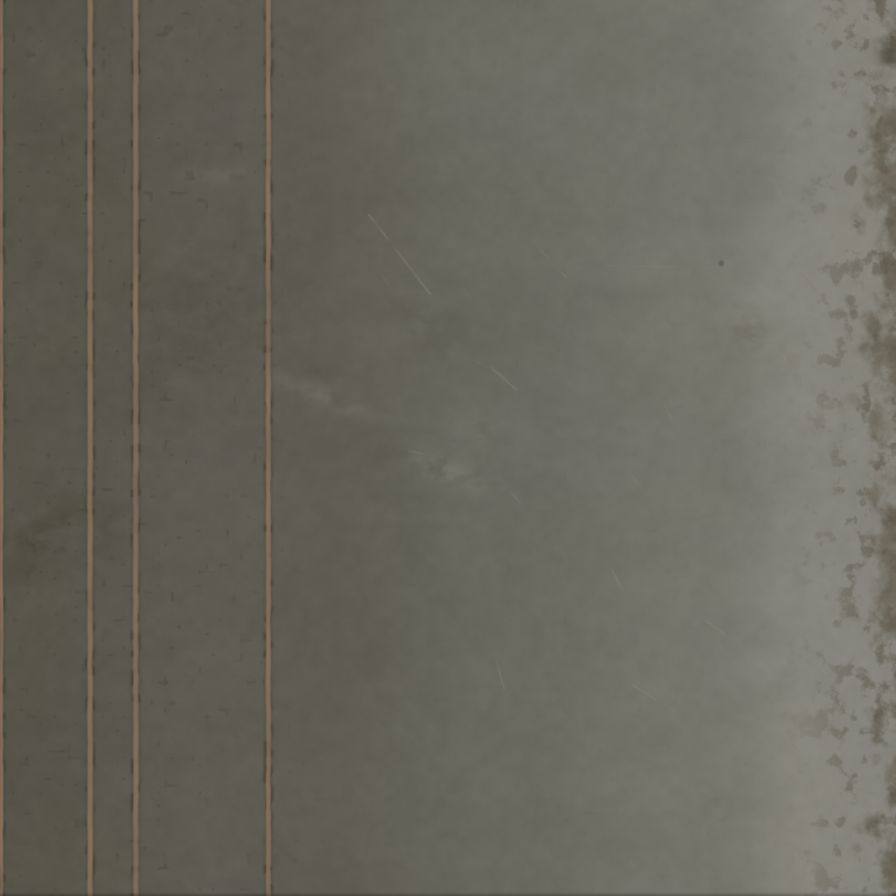
Give the GLSL for this texture, as a three.js fragment shader.

```glsl
// A worn grey-olive metal sheet, darker at left and pale toward the right,
// with thin copper seams and a flecked rusty right edge. Built from layered
// value noise, soft elliptical stains and distance-based scratches.
varying vec2 vUv;

const vec3 COPPER = vec3(0.55, 0.445, 0.355);
const vec3 SOOT = vec3(0.23, 0.21, 0.17);
const vec3 RUST = vec3(0.39, 0.365, 0.31);
const vec3 PALE = vec3(0.56, 0.56, 0.52);
const vec3 OCHRE = vec3(0.51, 0.46, 0.33);

float hash(vec2 p) {
  vec3 q = fract(vec3(p.xyx) * 0.1031);
  q += dot(q, q.yzx + 33.33);
  return fract((q.x + q.y) * q.z);
}

float noise(vec2 p) {
  vec2 i = floor(p), f = fract(p);
  f = f * f * (3.0 - 2.0 * f);
  float low = mix(hash(i), hash(i + vec2(1.0, 0.0)), f.x);
  float high = mix(hash(i + vec2(0.0, 1.0)), hash(i + 1.0), f.x);
  return mix(low, high, f.y);
}

float fbm(vec2 p) {
  float sum = 0.0, gain = 0.5;
  for (int i = 0; i < 5; i++) {
    sum += gain * noise(p);
    p = mat2(0.8, 0.6, -0.6, 0.8) * p * 2.03 + 17.3;
    gain *= 0.5;
  }
  return sum / 0.97;
}

// Soft ellipse broken up by cloudy noise
float stain(vec2 p, vec2 center, vec2 size, float tilt) {
  vec2 d = p - center;
  d.y -= tilt * d.x;
  d /= size;
  return exp(-dot(d, d)) * smoothstep(0.25, 0.7, fbm(p * vec2(45.0, 65.0)));
}

float scratch(vec2 p, vec2 a, vec2 b, float width) {
  vec2 ab = b - a, ap = p - a;
  float t = clamp(dot(ap, ab) / dot(ab, ab), 0.0, 1.0);
  float worn = smoothstep(0.1, 0.7, noise(p * 60.0 + a * 90.0));
  return worn * (1.0 - smoothstep(0.0, width, length(ap - ab * t)));
}

// Brushed metal: a stepped horizontal ramp
vec3 sheet(float x) {
  vec3 c = mix(vec3(0.342, 0.332, 0.292), vec3(0.366, 0.358, 0.322), smoothstep(0.0, 0.3, x));
  c = mix(c, vec3(0.412, 0.410, 0.375), smoothstep(0.32, 0.56, x));
  c = mix(c, vec3(0.458, 0.455, 0.420), smoothstep(0.54, 0.79, x));
  return mix(c, vec3(0.525, 0.520, 0.486), smoothstep(0.79, 0.92, x));
}

// Thin copper line with a dark, pitted border
vec3 seam(vec3 c, vec2 p, float x, float width) {
  float wobble = (noise(vec2(p.y * 70.0, x * 40.0)) - 0.5) * 0.0007;
  float d = abs(p.x - x - wobble);
  float pits = smoothstep(0.55, 0.85, noise(p * vec2(150.0, 100.0)));
  float border = 1.0 - smoothstep(width, width + 0.005, d);
  c = mix(c, SOOT, border * (0.15 + 0.45 * pits));
  float core = 1.0 - smoothstep(width * 0.3, width * 1.4, d);
  float wear = 0.65 + 0.3 * noise(vec2(p.y * 18.0, x * 70.0));
  return mix(c, COPPER, core * wear);
}

void main() {
  vec2 p = vUv;
  float cloud = fbm(p * vec2(5.0, 6.0) + 4.0) - 0.5;
  float streak = fbm(p * vec2(7.0, 24.0) + 9.0) - 0.5;
  float mottle = fbm(p * 26.0 + 13.0) - 0.5;
  float grain = fbm(p * 85.0) - 0.5;

  // Base tone with faint clouding and fine grain
  vec3 c = sheet(p.x + cloud * 0.05 + streak * 0.04);
  c += cloud * 0.016 + streak * 0.012 + mottle * 0.016 + grain * 0.028;
  c += vec3(0.006, 0.002, -0.006) * (fbm(p * 8.0 + 31.0) - 0.5);
  vec2 sheen = (p - vec2(0.53, 0.93)) * 6.0;
  c += 0.012 * exp(-dot(sheen, sheen));

  // Dark stains, then pale scuffs
  float dark = stain(p, vec2(0.06, 0.40), vec2(0.06, 0.045), 0.3);
  dark += 0.5 * stain(p, vec2(0.22, 0.64), vec2(0.08, 0.08), 0.0);
  dark += 0.4 * stain(p, vec2(0.485, 0.64), vec2(0.05, 0.05), 0.0);
  dark += 0.6 * stain(p, vec2(0.836, 0.63), vec2(0.022, 0.024), -0.4);
  c = mix(c, SOOT, 0.35 * min(dark, 1.0));
  float scuff = stain(p, vec2(0.50, 0.474), vec2(0.045, 0.016), -0.3);
  scuff += 0.6 * stain(p, vec2(0.36, 0.56), vec2(0.06, 0.014), -0.35);
  scuff += 0.4 * stain(p, vec2(0.53, 0.52), vec2(0.05, 0.03), 0.0);
  scuff += 0.45 * stain(p, vec2(0.25, 0.805), vec2(0.05, 0.014), 0.0);
  c = mix(c, PALE, 0.4 * min(scuff, 1.0));

  // Two long scratches and scattered short ones
  float marks = scratch(p, vec2(0.412, 0.760), vec2(0.480, 0.672), 0.0024);
  marks += 0.5 * scratch(p, vec2(0.68, 0.703), vec2(0.80, 0.701), 0.0024);
  c = mix(c, PALE, 0.35 * marks);
  for (int i = 0; i < 24; i++) {
    float k = float(i) + 1.0;
    vec2 a = vec2(0.3 + 0.6 * hash(vec2(k, 2.0)), 0.2 + 0.7 * hash(vec2(k, 7.0)));
    vec2 run = vec2(0.04, -0.03) * vec2(hash(vec2(k, 11.0)) + 0.2, hash(vec2(k, 15.0)) + 0.1);
    vec3 tint = mix(PALE, OCHRE, step(0.6, hash(vec2(k, 19.0))));
    c = mix(c, tint, 0.25 * scratch(p, a, a + run, 0.0022));
  }

  // Faint pits at left and one small spot
  float pit = smoothstep(0.84, 1.0, noise(p * 130.0 + 5.0));
  c = mix(c, SOOT, pit * mix(0.25, 0.04, smoothstep(0.2, 0.4, p.x)));
  c = mix(c, SOOT, 0.4 * (1.0 - smoothstep(0.001, 0.005, length(p - vec2(0.805, 0.706)))));

  // Broken rust along the right edge, with flecks drifting inward
  float ragged = fbm(p * vec2(42.0, 36.0) + 2.0) - 0.5;
  float patches = noise(vec2(p.y * 9.0, 3.0)) - 0.5;
  float rust = smoothstep(0.968, 1.012, p.x + ragged * 0.13 + patches * 0.025);
  c = mix(c, RUST + grain * 0.16, rust * smoothstep(0.93, 0.975, p.x) * 0.75);
  float flecks = smoothstep(0.58, 0.76, fbm(p * 60.0 + 8.0)) * smoothstep(0.85, 0.99, p.x);
  c = mix(c, RUST * 0.92, flecks * 0.55);
  c = mix(c, SOOT, 0.5 * stain(p, vec2(0.992, 0.95), vec2(0.014, 0.03), 0.0));

  // Copper seams and the shaded lower rim
  c = seam(c, p, 0.0015, 0.0022);
  c = seam(c, p, 0.1005, 0.0032);
  c = seam(c, p, 0.1515, 0.0032);
  c = seam(c, p, 0.2995, 0.0029);
  c *= mix(0.8, 1.0, smoothstep(0.0, 0.005, p.y));
  gl_FragColor = vec4(c, 1.0);
}
```
